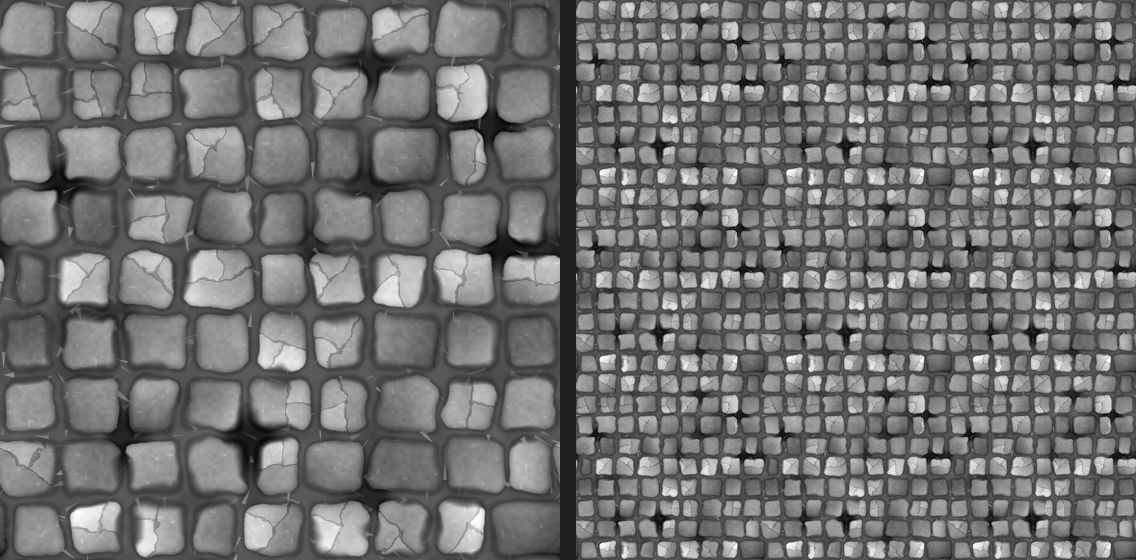
Left, the tile; right, the same tile 3 across and 3 down.
Reproduce this texture map procedurally as a Shadertoy shader.

```glsl
// Tiling grey height map of worn, cracked cobblestones in nine rows of nine, with shards in the joints.

const float STONES = 9.0;         // stones across and down
const float JOINT_JITTER = 0.15;  // sideways shift of joints, in cells
const float GAP_MIN = 0.03;       // half width of the upright joints
const float GAP_MAX = 0.11;
const float HALF_HEIGHT = 0.455;
const float CORNER = 0.19;
const float RAGGED = 0.05;        // fine nibbling of the outline
const float WARP = 0.11;          // broad bending of the outline
const float DARK_STONE = 0.40;
const float PALE_STONE = 0.74;
const float TILT = 0.40;
const float CRACKED_SHARE = 0.45;
const float MORTAR = 0.335;
const float SHARDS_PER_STONE = 4.0;
const float SHARD_SHARE = 0.38;

float hash(vec2 p) {
    return fract(sin(dot(p, vec2(127.1, 311.7))) * 43758.5453);
}

float cellHash(vec2 cell, float seed) {
    return hash(mod(cell, STONES) + seed * vec2(17.0, 31.0));
}

// Value noise that wraps with the tile; frequency is in lattice steps per stone
float noise(vec2 p, float frequency) {
    float period = STONES * frequency;
    p *= frequency;
    vec2 i = floor(p), f = fract(p);
    f = f * f * (3.0 - 2.0 * f);
    float a = hash(mod(i, period));
    float b = hash(mod(i + vec2(1, 0), period));
    float c = hash(mod(i + vec2(0, 1), period));
    float d = hash(mod(i + vec2(1, 1), period));
    return mix(mix(a, b, f.x), mix(c, d, f.x), f.y);
}

float fbm(vec2 p, float frequency) {
    float sum = 0.0, amplitude = 0.5;
    for (int i = 0; i < 4; i++) {
        sum += amplitude * noise(p, frequency);
        frequency *= 2.0;
        amplitude *= 0.5;
    }
    return sum / 0.9375;
}

mat2 rotation(float angle) {
    float c = cos(angle), s = sin(angle);
    return mat2(c, s, -s, c);
}

float boxDistance(vec2 p, vec2 halfSize) {
    vec2 q = abs(p) - halfSize;
    return length(max(q, 0.0)) + min(max(q.x, q.y), 0.0);
}

float jointX(vec2 cell) {
    return cell.x + JOINT_JITTER * (2.0 * cellHash(cell, 1.0) - 1.0);
}

// Signed distance to one stone; local receives the position about its centre
float stoneDistance(vec2 p, vec2 cell, out vec2 local) {
    float left = jointX(cell), right = jointX(cell + vec2(1, 0));
    float gap = mix(GAP_MIN, GAP_MAX, cellHash(cell, 2.0));
    vec2 halfSize = vec2(0.5 * (right - left) - gap, HALF_HEIGHT - 0.05 * cellHash(cell, 3.0));
    local = p - vec2(0.5 * (left + right), cell.y + 0.5);
    local *= rotation(0.16 * (cellHash(cell, 4.0) - 0.5));
    local.x *= 1.0 + 0.4 * local.y * (cellHash(cell, 5.0) - 0.5);
    return boxDistance(local, halfSize - CORNER) - CORNER;
}

float mortarHeight(vec2 p, float d) {
    float height = MORTAR + 0.13 * (fbm(p, 3.0) - 0.5);
    // Thin angular shards scattered on a finer grid
    vec2 g = p * SHARDS_PER_STONE;
    for (int k = 0; k < 9; k++) {
        vec2 cell = floor(g) + vec2(k % 3 - 1, k / 3 - 1);
        vec2 id = mod(cell, STONES * SHARDS_PER_STONE) + 71.0;
        vec2 q = g - cell - vec2(hash(id + 3.0), hash(id + 7.0));
        q *= rotation(6.2832 * hash(id + 11.0));
        float halfLength = mix(0.2, 0.65, hash(id + 13.0));
        float halfWidth = mix(0.04, 0.17, hash(id + 17.0)) * (0.6 + 0.5 * q.x / halfLength);
        float shard = smoothstep(0.04, -0.04, max(abs(q.x) - halfLength, abs(q.y) - halfWidth));
        float present = step(hash(id), SHARD_SHARE);
        height = mix(height, mix(0.36, 0.62, hash(id + 19.0)), 0.85 * shard * present);
    }
    // Shade beside the stones and a few deep hollows
    height -= 0.08 * smoothstep(0.08, 0.0, d);
    return height - 0.22 * smoothstep(0.68, 0.95, noise(p, 1.0));
}

float stoneHeight(vec2 p, vec2 local, vec2 cell, float d) {
    float tone = cellHash(cell, 6.0);
    float height = mix(DARK_STONE, PALE_STONE, tone);
    float angle = 6.2832 * cellHash(cell, 7.0);
    height += TILT * cellHash(cell, 8.0) * dot(local, vec2(cos(angle), sin(angle)));
    height += 0.17 * (fbm(p, 2.0) - 0.5) + 0.05 * (noise(p, 16.0) - 0.5);
    height += 0.07 * smoothstep(0.86, 0.96, noise(p, 13.0));
    height -= 0.09 * smoothstep(-0.15, 0.0, d) + 0.05 * smoothstep(-0.07, -0.04, d);

    // A wandering crack, a side branch and a chip where they meet
    float cracked = step(1.0 - CRACKED_SHARE, 0.6 * tone + 0.4 * cellHash(cell, 9.0));
    vec2 q = local * rotation(6.2832 * cellHash(cell, 10.0));
    q += 0.22 * (vec2(fbm(p, 4.0), fbm(p + 4.0, 4.0)) - 0.5);
    q += 0.2 * (vec2(cellHash(cell, 11.0), cellHash(cell, 12.0)) - 0.5);
    float width = 0.004 + 0.018 * noise(p, 5.0);
    float crack = smoothstep(width + 0.012, width, abs(q.x));
    float branch = smoothstep(width + 0.012, width, abs(q.y)) * step(0.0, q.x);
    float chip = smoothstep(0.09, 0.07, abs(q.x) + abs(q.y) + 0.05 * noise(p, 9.0));
    float facet = smoothstep(-0.02, 0.02, q.x) * (0.4 + 0.6 * smoothstep(-0.02, 0.02, q.y));
    height += cracked * (0.13 * facet - 0.16 * max(max(crack, branch), chip));
    return height;
}

void mainImage(out vec4 fragColor, in vec2 fragCoord) {
    vec2 p = fragCoord / iResolution.xy * STONES;
    vec2 bent = p + WARP * (vec2(noise(p, 3.0), noise(p + 5.0, 3.0)) - 0.5);

    // Nearest stone among the neighbouring cells
    float d = 1e3;
    vec2 local = vec2(0.0), stone = vec2(0.0);
    for (int k = 0; k < 9; k++) {
        vec2 cell = floor(p) + vec2(k % 3 - 1, k / 3 - 1);
        vec2 q;
        float distanceToStone = stoneDistance(bent, cell, q);
        if (distanceToStone < d) {
            d = distanceToStone;
            local = q;
            stone = cell;
        }
    }
    d += RAGGED * (fbm(p, 8.0) - 0.5);

    // Rims vary from crisp to buried
    float softness = mix(0.03, 0.2, smoothstep(0.5, 0.9, noise(p + 2.0, 2.0)));
    float cover = smoothstep(0.012, -softness, d);
    float height = mix(mortarHeight(p, d), stoneHeight(p, local, stone, d), cover);
    fragColor = vec4(vec3(clamp(height, 0.0, 1.0)), 1.0);
}
```
